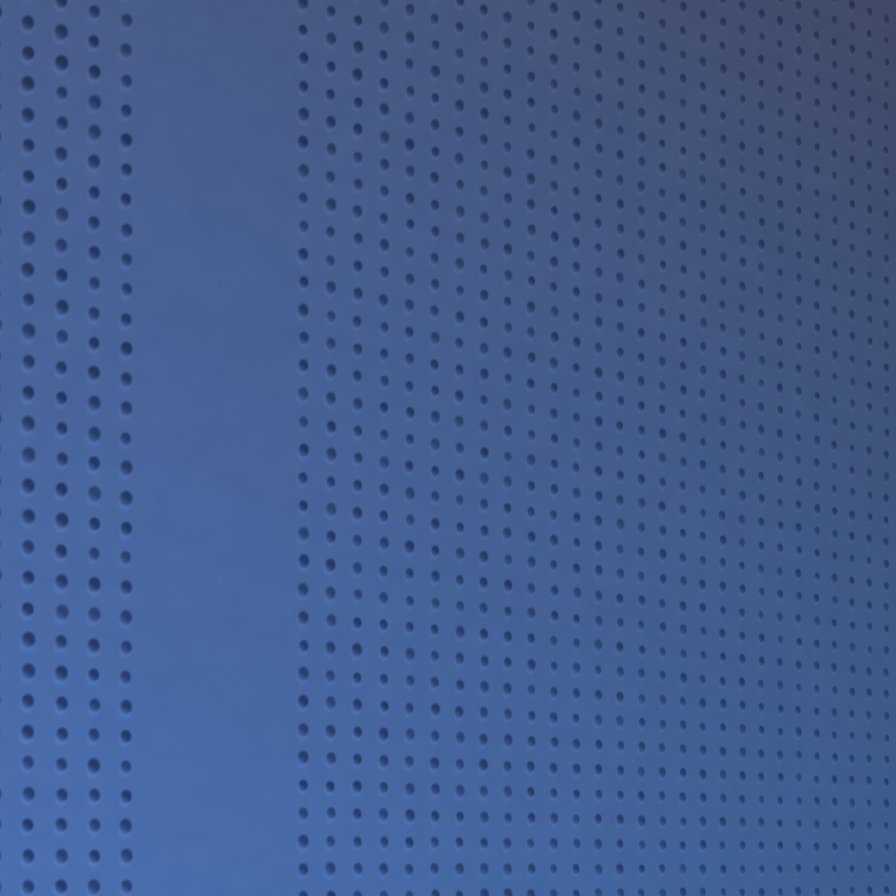
This texture is drawn by a WebGL 1 fragment shader. Its source:

```glsl
precision highp float;
uniform vec2 u_resolution;

#define PITCH vec2(0.0309, 0.0312)
#define FORESHORTEN 0.01046
#define ANCHOR vec2(0.3385, 0.030)
#define BAND_FIRST -5.0
#define BAND_LAST -1.0
#define LEFT_SHIFT 0.43
#define RADIUS_NEAR vec2(0.0062, 0.0072)
#define RADIUS_FAR vec2(0.0036, 0.0059)
#define HOLE_TINT vec3(0.50, 0.55, 0.63)
#define JITTER 0.0007
#define MOTTLE 0.010

float hash(vec2 p) {
  vec3 q = fract(vec3(p.xyx) * 0.1031);
  q += dot(q, q.yzx + 33.33);
  return fract((q.x + q.y) * q.z);
}

float noise(vec2 p) {
  vec2 i = floor(p), f = fract(p);
  f = f * f * (3.0 - 2.0 * f);
  return mix(mix(hash(i), hash(i + vec2(1.0, 0.0)), f.x),
             mix(hash(i + vec2(0.0, 1.0)), hash(i + 1.0), f.x), f.y);
}

// Painted sheet lit from the lower left
vec3 sheetColor(vec2 p) {
  float across = pow(p.x, 1.5);
  vec3 top = mix(vec3(0.285, 0.365, 0.545), vec3(0.250, 0.285, 0.400), across);
  vec3 bottom = mix(vec3(0.290, 0.430, 0.685), vec3(0.240, 0.365, 0.560), across);
  vec3 color = mix(bottom, top, pow(p.y, 1.1));
  float mottle = noise(p * 45.0) + 0.5 * noise(p * 130.0 + 17.0) - 0.75;
  return color + MOTTLE * mottle;
}

// x: darkness of the hole, y: light on its lower rim
vec2 perforation(vec2 p) {
  // Columns crowd together towards the right
  float dx = p.x - ANCHOR.x;
  float column = floor(dx / (PITCH.x - FORESHORTEN * dx) + 0.5);
  if (column >= BAND_FIRST && column <= BAND_LAST) return vec2(0.0);

  float scale = 1.0 / (1.0 + FORESHORTEN * column);
  float shift = column < BAND_FIRST ? LEFT_SHIFT : 0.0;
  float rowPitch = PITCH.y * scale;
  float row = floor((p.y - ANCHOR.y) / rowPitch - shift + 0.5);
  vec2 center = ANCHOR + vec2(PITCH.x * column * scale, (row + shift) * rowPitch);

  // Each hole differs a little in place, size and depth
  vec2 id = vec2(column, row) + 60.0;
  vec2 wobble = vec2(hash(id), hash(id + 91.7)) - 0.5;
  center += 2.0 * JITTER * wobble;
  vec2 radius = mix(RADIUS_NEAR, RADIUS_FAR, p.x) * scale;
  radius *= 0.9 + 0.2 * hash(id + 37.3);
  float depth = mix(1.0, 0.65, p.x) * (0.85 + 0.3 * hash(id + 53.1));

  vec2 q = (p - center) / radius;
  float soft = max(0.35, 0.8 / (radius.x * u_resolution.x));
  float hole = 1.0 - smoothstep(1.0 - soft, 1.0 + soft, length(q));
  float shade = mix(0.35, 1.0, smoothstep(-0.9, 0.25, dot(q, vec2(0.5, 0.8))));
  float halo = 1.0 - smoothstep(0.6, 1.5, length(q + vec2(0.2, 0.6)));
  return vec2(hole * shade, halo * (1.0 - hole)) * depth;
}

void main() {
  vec2 p = gl_FragCoord.xy / u_resolution;
  vec3 color = sheetColor(p);
  vec2 hole = perforation(p);
  color *= 1.0 + 0.10 * hole.y;
  color *= mix(vec3(1.0), HOLE_TINT, min(hole.x, 1.0));
  gl_FragColor = vec4(color, 1.0);
}
```
